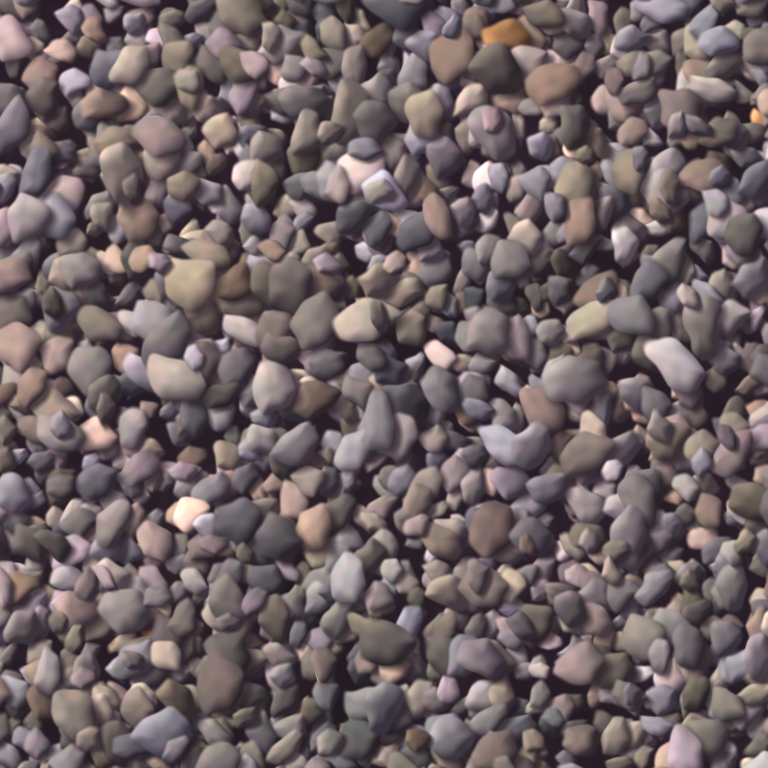
This texture is drawn by a WebGL 2 fragment shader. Its source:

```glsl
#version 300 es
precision highp float;

uniform vec2 u_resolution;
out vec4 fragColor;

#define FINEST_CELLS 29.0
#define LAYERS 5
#define LAYER_GROWTH 0.845
#define FACETS 6
#define EDGE_SOFTNESS 0.0030
#define SHADOW_SHIFT vec2(0.27, -0.22)
#define SHADOW_STRENGTH 0.74
#define LIGHT_DIR vec3(-0.58, 0.52, 0.62)
#define SUN_COLOR vec3(0.89, 0.855, 0.77)
#define SKY_COLOR vec3(0.39, 0.34, 0.40)
#define GAP_COLOR vec3(0.155, 0.115, 0.15)

const float TAU = 6.28319;

vec3 hash3(vec3 p) {
    p = fract(p * vec3(0.1031, 0.1030, 0.0973));
    p += dot(p, p.yxz + 33.33);
    return fract((p.xxy + p.yxx) * p.zyx);
}

vec3 noise3(vec2 p, float seed) {
    vec2 i = floor(p), f = fract(p);
    f = f * f * (3.0 - 2.0 * f);
    vec3 low = mix(hash3(vec3(i, seed)), hash3(vec3(i + vec2(1, 0), seed)), f.x);
    vec3 high = mix(hash3(vec3(i + vec2(0, 1), seed)), hash3(vec3(i + 1.0, seed)), f.x);
    return mix(low, high, f.y);
}

// Rounded polygon: x is 0 at the centre and 1 on the rim, yz is its gradient
vec3 stoneProfile(vec2 q, vec3 id) {
    float total = 1e-8;
    vec2 slope = vec2(0.0);
    for (int k = 0; k < FACETS; k++) {
        vec3 h = hash3(id + vec3(0.0, 0.0, 7.0 + float(k)));
        float angle = (float(k) + 0.55 * (h.x - 0.5)) * TAU / float(FACETS);
        vec2 facet = vec2(cos(angle), sin(angle)) / mix(0.76, 1.08, h.y);
        float d = max(dot(q, facet), 0.0);
        float d7 = d * d * d * d * d * d * d;
        total += d7 * d;
        slope += d7 * facet;
    }
    float rim = pow(total, 0.125);
    return vec3(rim, slope / pow(rim, 7.0));
}

// Mineral colour: grey between warm and cool, some pinkish, very few ochre
vec3 stoneAlbedo(vec3 h, vec3 g) {
    float value = mix(0.41, 0.70, h.x) + 0.22 * smoothstep(0.88, 1.0, h.y);
    vec3 tint = mix(vec3(1.04, 1.0, 0.89), vec3(0.96, 0.985, 1.06), h.z);
    tint *= mix(vec3(1.0), vec3(1.04, 0.97, 0.97), step(0.8, g.x));
    tint = mix(tint, vec3(1.25, 0.98, 0.66), step(0.995, g.y));
    return value * tint;
}

// Paints one jittered grid of stones, each with its shadow, over the colour
void paintLayer(vec2 p, float cells, float keep, float seed, float soft, inout vec3 color) {
    vec2 grid = p * cells;
    vec2 home = floor(grid);
    for (int j = 1; j >= -1; j--)
    for (int i = -1; i <= 1; i++) {
        vec2 cell = home + vec2(i, j);
        vec3 id = vec3(cell + 20.0, seed);
        vec3 place = hash3(id);
        vec2 offset = grid - cell - mix(vec2(0.15), vec2(0.85), place.xy);
        if (place.z > keep || dot(offset, offset) > 1.3) continue;

        vec3 form = hash3(id + vec3(0.0, 0.0, 1.0));
        vec3 look = hash3(id + vec3(0.0, 0.0, 2.0));
        vec3 extra = hash3(id + vec3(0.0, 0.0, 3.0));
        float radius = mix(0.37, 0.54, form.x);
        float stretch = mix(1.0, 1.32, form.y);
        float turn = TAU * (0.25 + 0.45 * (form.z - 0.5));
        mat2 spin = mat2(cos(turn), -sin(turn), sin(turn), cos(turn));
        vec2 scale = vec2(1.0 / stretch, stretch) / radius;

        // Shadow cast away from the light
        vec2 shifted = spin * (offset - SHADOW_SHIFT * radius) * scale;
        float shade = 1.0 - smoothstep(0.7, 1.25, stoneProfile(shifted, id).x);
        color = mix(color, GAP_COLOR, SHADOW_STRENGTH * shade);

        // Lit body with a tilted top and steep rim
        vec3 body = stoneProfile(spin * offset * scale, id);
        vec2 outward = transpose(spin) * body.yz;
        vec2 tilt = (extra.yz - 0.5) * 0.8;
        vec3 normal = normalize(vec3(outward * body.x * body.x * 1.15 + tilt, 1.0));
        float sun = max(dot(normal, normalize(LIGHT_DIR)), 0.0);
        vec3 lit = stoneAlbedo(look, extra.zxy) * (SKY_COLOR + SUN_COLOR * sun);
        float blur = min(soft * cells / radius, 0.35);
        color = mix(color, lit, 1.0 - smoothstep(1.0 - blur, 1.0 + blur, body.x));
    }
}

void main() {
    vec2 p = gl_FragCoord.xy / u_resolution.y;
    float soft = max(EDGE_SOFTNESS, 0.8 / u_resolution.y);

    // Roughen the outlines
    vec2 warped = p + 0.006 * (noise3(p * 50.0, 3.0).xy - 0.5);

    // Small stones first, larger and sparser ones above, then loose chips
    vec3 color = GAP_COLOR;
    float cells = FINEST_CELLS;
    for (int n = 0; n < LAYERS; n++) {
        float keep = mix(1.0, 0.28, float(n) / float(LAYERS - 1));
        paintLayer(warped + 0.137 * float(n), cells, keep, 11.0 + 23.0 * float(n), soft, color);
        cells *= LAYER_GROWTH;
    }
    paintLayer(warped + 0.71, FINEST_CELLS * 0.95, 0.1, 191.0, soft, color);

    // Mineral mottling and broad drifts of tone
    vec3 mottle = noise3(p * 75.0, 5.0) - 0.5;
    vec3 drift = 0.5 * noise3(p * 5.0, 8.0) + 0.5 * noise3(p * 13.0, 9.0) - 0.5;
    color *= 1.0 + 0.12 * mottle.x + 0.05 * mottle + 0.34 * drift.x + 0.05 * drift;
    fragColor = vec4(clamp(color, 0.0, 1.0), 1.0);
}
```
